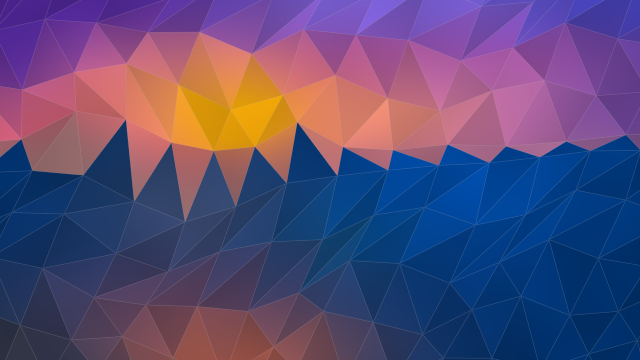
A Shadertoy shader for this background:

```glsl
const vec2 CELL = vec2(0.14, 0.14);      // facet width and row height
const float SHIFT = 0.09;                // sideways phase of the mesh
const float JITTER = 0.29;               // vertex scatter, in cells
const float LEAN = 0.055;                // sideways lean of the peaks
const float FLIP_LEVEL = 0.35;           // lower flips more diagonals
const vec2 CLIFF = vec2(0.12, 0.22);     // span where the border has no peak
const float FOLLOW = 0.42;               // how far a facet follows the smooth colour
const float TONE = 0.08;                 // brightness spread between facets
const float SHEEN = 0.5;                 // slope of light inside a facet
const float LINE_WIDTH = 0.0011;
const float LINE_LIGHT = 0.16;

const vec3 INDIGO = vec3(0.29, 0.14, 0.55);
const vec3 PERIWINKLE = vec3(0.45, 0.35, 0.79);
const vec3 ROYAL = vec3(0.25, 0.24, 0.68);
const vec3 MAGENTA = vec3(0.58, 0.28, 0.61);
const vec3 ROSE = vec3(0.74, 0.33, 0.43);
const vec3 ORCHID = vec3(0.67, 0.38, 0.62);
const vec3 PLUM = vec3(0.36, 0.23, 0.57);
const vec3 PEACH = vec3(0.91, 0.55, 0.40);
const vec3 GOLD = vec3(0.90, 0.62, 0.03);
const vec3 CLAY = vec3(0.56, 0.41, 0.41);
const vec3 NAVY = vec3(0.00, 0.18, 0.40);
const vec3 AZURE = vec3(0.00, 0.28, 0.62);
const vec3 SLATE = vec3(0.23, 0.28, 0.41);
const vec3 TEAL = vec3(0.00, 0.28, 0.46);
const vec3 MAUVE = vec3(0.37, 0.25, 0.36);
const vec3 RUST = vec3(0.66, 0.34, 0.27);
const vec3 ASH = vec3(0.20, 0.20, 0.24);

float bell(float x, float center, float radius) {
    float d = (x - center) / radius;
    return exp(-d * d);
}

float glow(vec2 p, vec2 center, vec2 radius) {
    return bell(p.x, center.x, radius.x) * bell(p.y, center.y, radius.y);
}

// Heights of the valleys and peaks of the jagged border
float valleys(float x) {
    return 0.53 - 0.14 * bell(x, 0.54, 0.24) + 0.045 * smoothstep(1.2, 1.55, x);
}

float peaks(float x) {
    return 0.59 + 0.11 * bell(x, 0.24, 0.16) + 0.085 * bell(x, 0.86, 0.06)
        + 0.035 * smoothstep(1.4, 1.65, x);
}

vec3 skyColor(vec2 p) {
    vec3 high = mix(INDIGO, PERIWINKLE, smoothstep(0.3, 0.95, p.x));
    high = mix(high, ROYAL, smoothstep(1.2, 1.75, p.x));
    vec3 low = mix(ROSE, ORCHID, smoothstep(0.8, 1.3, p.x));
    float height = p.y + 0.12 * glow(p, vec2(0.0, 0.85), vec2(0.17, 0.4));
    vec3 c = mix(low, MAGENTA, smoothstep(0.72, 0.92, height));
    c = mix(c, PLUM, 0.85 * smoothstep(1.4, 1.78, p.x));
    c = mix(c, high, smoothstep(0.82, 1.0, height));
    c = mix(c, PEACH, 0.95 * glow(p, vec2(0.55, 0.73), vec2(0.28, 0.14)));
    c = mix(c, PEACH, 0.80 * glow(p, vec2(1.05, 0.67), vec2(0.27, 0.10)));
    c = mix(c, GOLD, min(1.0, 1.5 * glow(p, vec2(0.66, 0.68), vec2(0.16, 0.10))));
    float border = mix(valleys(p.x), peaks(p.x), 0.5);
    float nearBorder = smoothstep(0.09, -0.02, p.y - border);
    return mix(c, CLAY, nearBorder * mix(0.95, 0.45, smoothstep(0.6, 1.0, p.x)));
}

vec3 waterColor(vec2 p) {
    vec3 c = mix(NAVY, AZURE, glow(p, vec2(1.27, 0.51), vec2(0.45, 0.27)));
    c = mix(c, TEAL, 0.7 * glow(p, vec2(0.93, 0.31), vec2(0.18, 0.14)));
    c = mix(c, SLATE, 0.9 * glow(p, vec2(0.52, 0.43), vec2(0.29, 0.19)));
    c = mix(c, MAUVE, 0.95 * glow(p, vec2(0.52, 0.14), vec2(0.45, 0.16)));
    c = mix(c, RUST, 0.95 * glow(p, vec2(0.64, 0.0), vec2(0.38, 0.12)));
    return mix(c, ASH, 0.9 * glow(p, vec2(0.0), vec2(0.22, 0.17)));
}

// Skewed lattice: row 0 runs along the valleys, row 1 along the peaks
vec2 meshVertex(vec2 id) {
    vec2 scatter = JITTER * sin(vec2(dot(id, vec2(12.7, 31.1)), dot(id, vec2(26.9, 18.3))));
    if (abs(id.y - 0.5) < 1.0) scatter *= 0.25;
    float x = (id.x + 0.5 * id.y + scatter.x) * CELL.x + SHIFT;
    if (id.y == 1.0) x += LEAN * cos(3.5 * (x - 0.2));
    float base = id.y > 0.5 ? peaks(x) - CELL.y : valleys(x);
    return vec2(x, base + (id.y + scatter.y) * CELL.y);
}

// Signed distance to the line through a and b, positive on its left
float edgeDistance(vec2 p, vec2 a, vec2 b) {
    vec2 e = b - a, d = p - a;
    return (e.x * d.y - e.y * d.x) / length(e);
}

// One facet: colour weighted by coverage, coverage in alpha
vec4 facet(vec2 p, vec2 a, vec2 b, vec2 c, vec2 id, bool isSky, float pixel) {
    float inside = min(edgeDistance(p, a, b), min(edgeDistance(p, b, c), edgeDistance(p, c, a)));
    float coverage = clamp(inside / pixel + 0.5, 0.0, 1.0);
    if (coverage <= 0.0) return vec4(0.0);
    vec2 center = (a + b + c) / 3.0;
    vec2 spot = mix(center, p, FOLLOW);
    vec3 color = isSky ? skyColor(spot) : waterColor(spot);
    float phase = dot(id, vec2(17.3, 41.9));
    vec2 slope = vec2(cos(phase * 1.7), sin(phase * 2.3));
    color *= 1.0 + TONE * sin(phase) + SHEEN * dot(p - center, slope);
    float line = 1.0 - smoothstep(0.0, LINE_WIDTH + 0.5 * pixel, abs(inside));
    color = mix(color, vec3(0.75, 0.72, 0.75), line * LINE_LIGHT);
    return vec4(color, 1.0) * coverage;
}

void mainImage(out vec4 fragColor, in vec2 fragCoord) {
    float pixel = 1.0 / iResolution.y;
    vec2 p = fragCoord * pixel;
    float row = max(floor((p.y - peaks(p.x)) / CELL.y) + 1.0, 0.0)
        + min(floor((p.y - valleys(p.x)) / CELL.y), 0.0);
    vec4 sum = vec4(0.0);
    // Each lattice cell is cut into two facets along either diagonal
    for (int k = 0; k < 15; k++) {
        float y = row + float(k / 5 - 1);
        float column = floor((p.x - SHIFT) / CELL.x - 0.5 * y);
        vec2 id = vec2(column + float(k % 5 - 2), y);
        vec2 a = meshVertex(id), b = meshVertex(id + vec2(1, 0));
        vec2 c = meshVertex(id + vec2(0, 1)), d = meshVertex(id + vec2(1, 1));
        bool flip = y != 0.0 && sin(dot(id, vec2(37.7, 23.9))) > FLIP_LEVEL;
        bool onCliff = y == 0.0 && c.x > CLIFF.x && c.x < CLIFF.y;
        sum += facet(p, a, b, flip ? d : c, id, y > 0.5 || onCliff, pixel);
        sum += facet(p, flip ? a : b, d, c, id + 0.37, y > -0.5, pixel);
    }
    fragColor = vec4(sum.rgb / max(sum.a, 0.001), 1.0);
}
```
